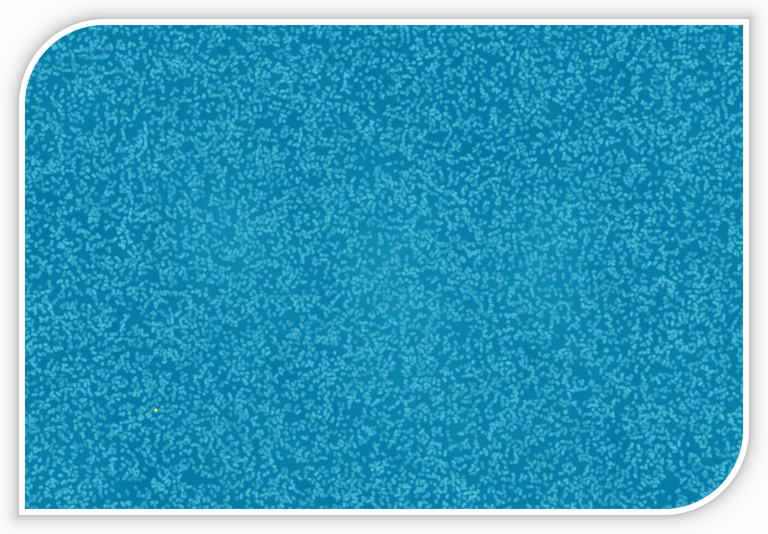
This texture is drawn by a WebGL 2 fragment shader. Its source:

```glsl
#version 300 es
precision highp float;

#define ASPECT 1.438
#define OUTER_HALF vec2(0.6835, 0.4644)
#define BORDER 0.0112
#define CORNER_RADIUS 0.160
#define SHADOW_WIDTH 0.013
#define SHADOW_DEPTH 0.24
#define GRAIN_CELLS 122.0
#define GRAIN_DENSITY 0.60
#define HAZE_STRENGTH 0.30

uniform vec2 u_resolution;
out vec4 fragColor;

const vec3 DEEP_BLUE = vec3(0.01, 0.465, 0.635);
const vec3 POOL_BLUE = vec3(0.10, 0.60, 0.74);
const vec3 PALE_CYAN = vec3(0.43, 0.86, 0.94);
const vec3 SPARK_GOLD = vec3(0.95, 0.88, 0.35);

// Integer hash giving three values from 0 to 1
vec3 hash3(vec2 cell) {
    uvec3 v = uvec3(uvec2(ivec2(cell)), 77u);
    v = v * 1664525u + 1013904223u;
    v.x += v.y * v.z; v.y += v.z * v.x; v.z += v.x * v.y;
    v ^= v >> 16u;
    v.x += v.y * v.z; v.y += v.z * v.x; v.z += v.x * v.y;
    return vec3(v >> 8u) / 16777216.0;
}

float valueNoise(vec2 p) {
    vec2 i = floor(p), f = fract(p);
    f = f * f * (3.0 - 2.0 * f);
    float low = mix(hash3(i).x, hash3(i + vec2(1, 0)).x, f.x);
    float high = mix(hash3(i + vec2(0, 1)).x, hash3(i + vec2(1, 1)).x, f.x);
    return mix(low, high, f.y);
}

float fractalNoise(vec2 p) {
    float sum = 0.0, weight = 0.5;
    for (int k = 0; k < 3; k++) {
        sum += weight * valueNoise(p);
        p = p * 2.1 + 17.0;
        weight *= 0.5;
    }
    return sum / 0.875;
}

// Box rounded at the upper left and lower right only
float leafBox(vec2 p, vec2 halfSize, float radius) {
    float r = p.x * p.y < 0.0 ? radius : 0.0;
    vec2 q = abs(p) - halfSize + r;
    return length(max(q, 0.0)) + min(max(q.x, q.y), 0.0) - r;
}

float segmentDistance(vec2 p, vec2 halfAxis) {
    float t = clamp(dot(p, halfAxis) / dot(halfAxis, halfAxis), -1.0, 1.0);
    return length(p - halfAxis * t);
}

// Short, soft flecks scattered one to a cell
float flecks(vec2 p) {
    vec2 cell = floor(p);
    float light = 0.0;
    for (int y = -1; y <= 1; y++)
    for (int x = -1; x <= 1; x++) {
        vec2 id = cell + vec2(x, y);
        vec3 place = hash3(id), look = hash3(id + 531.0);
        float angle = 6.2832 * look.x;
        vec2 axis = vec2(cos(angle), sin(angle)) * mix(0.05, 0.42, look.y);
        float d = segmentDistance(p - id - place.xy, axis);
        float glow = 1.0 - smoothstep(0.10, 0.62, d);
        light = max(light, glow * mix(0.5, 1.0, look.z) * step(place.z, GRAIN_DENSITY));
    }
    return light;
}

// Broad pale patches across the middle and a lift near the foot
float softHaze(vec2 p) {
    float haze = 0.0;
    for (int k = -1; k <= 1; k++) {
        vec2 d = (p - vec2(0.73 + 0.305 * float(k), 0.49)) / vec2(0.125, 0.20);
        haze += exp(-dot(d, d) * 1.3);
    }
    vec2 foot = (p - vec2(0.75, 0.25)) / vec2(0.40, 0.18);
    return haze + 0.35 * exp(-dot(foot, foot));
}

vec3 panelColor(vec2 p) {
    float cloud = fractalNoise(p * 7.0);
    float haze = HAZE_STRENGTH * softHaze(p) * (0.5 + cloud);
    float grain = flecks(p * GRAIN_CELLS);
    float mottling = fractalNoise(p * 42.0);
    vec3 base = mix(DEEP_BLUE, POOL_BLUE, clamp(0.28 * cloud + 0.18 * mottling + haze - 0.08, 0.0, 1.0));
    vec3 color = mix(base, PALE_CYAN, grain * (0.52 + 0.26 * mottling) * (1.0 - 0.35 * haze));
    float spark = 1.0 - smoothstep(0.0015, 0.0045, length(p - vec2(0.292, 0.232)));
    return mix(color, SPARK_GOLD, spark);
}

void main() {
    vec2 p = gl_FragCoord.xy / u_resolution * vec2(ASPECT, 1.0);
    vec2 centered = p - 0.5 * vec2(ASPECT, 1.0);
    float edge = 0.75 / u_resolution.y;

    // Backdrop with a soft shadow, then the white frame and panel
    float outer = leafBox(centered, OUTER_HALF, CORNER_RADIUS);
    float inner = leafBox(centered, OUTER_HALF - BORDER, CORNER_RADIUS - BORDER);
    vec3 color = vec3(0.995 - SHADOW_DEPTH * exp(-max(outer, 0.0) / SHADOW_WIDTH));
    color = mix(color, vec3(1.0), 1.0 - smoothstep(-edge, edge, outer));
    color = mix(color, panelColor(p), 1.0 - smoothstep(-edge, edge, inner));
    fragColor = vec4(color, 1.0);
}
```
